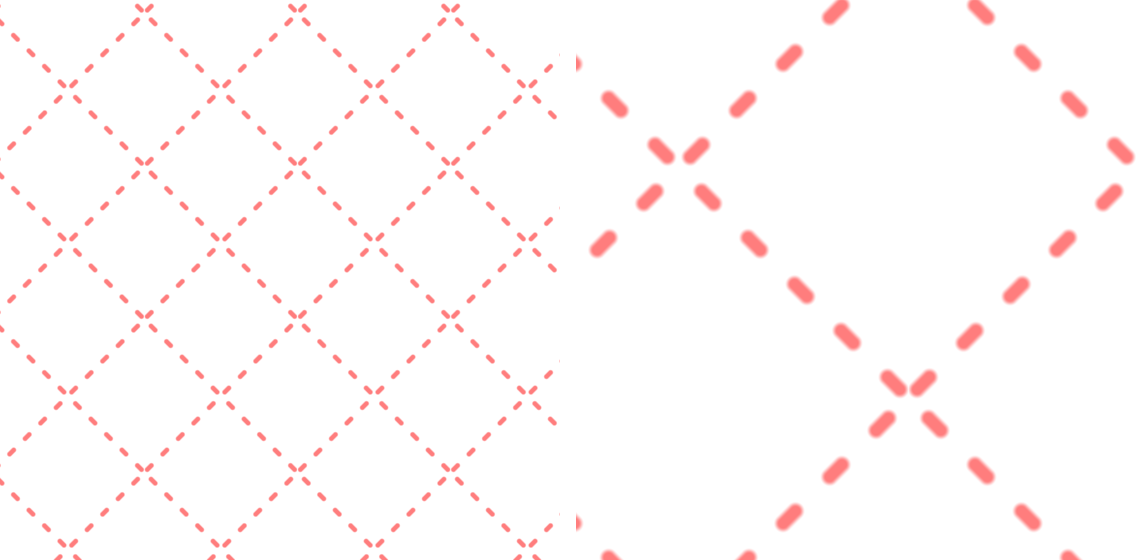
Left: the whole. Right: its middle third, enlarged.
Write a Shadertoy shader that draws this pattern.

```glsl
#define TILE 0.27344              // tile side, in canvas heights
#define CROSSING vec2(0.2578, 0.9766)
#define DASHES 10.0               // dashes per tile diagonal
#define FIRST_DASH 0.057          // the values below are in tiles
#define DASH_STEP 0.1012
#define DASH_HALF 0.019
#define DASH_RADIUS 0.0152
#define SOFTNESS 0.0066
#define PAPER vec3(1.0)
#define STITCH vec3(1.0, 0.49, 0.49)

const float SQRT2 = 1.41421356;

// Distance to the round-ended dashes along the diagonals x = y + n
float dashedDiagonal(vec2 p) {
    float offset = p.x - p.y;
    offset -= round(offset);
    float t = fract(p.y + 0.5 * offset);

    // The dash rhythm restarts at every tile
    float index = clamp(round((t - FIRST_DASH) / DASH_STEP), 0.0, DASHES - 1.0);
    float along = abs(t - FIRST_DASH - index * DASH_STEP) * SQRT2;
    float across = offset / SQRT2;
    return length(vec2(max(along - DASH_HALF, 0.0), across)) - DASH_RADIUS;
}

void mainImage(out vec4 fragColor, in vec2 fragCoord) {
    // Tile space, with y pointing down from a crossing
    vec2 p = (fragCoord / iResolution.y - CROSSING) / TILE;
    p.y = -p.y;

    // Mirrored pair of diagonals
    float d = min(dashedDiagonal(p), dashedDiagonal(vec2(-p.x, p.y)));

    float pixel = 1.0 / (iResolution.y * TILE);
    float edge = max(SOFTNESS, 0.7 * pixel);
    float ink = 1.0 - smoothstep(-edge, edge, d);
    fragColor = vec4(mix(PAPER, STITCH, ink), 1.0);
}
```
